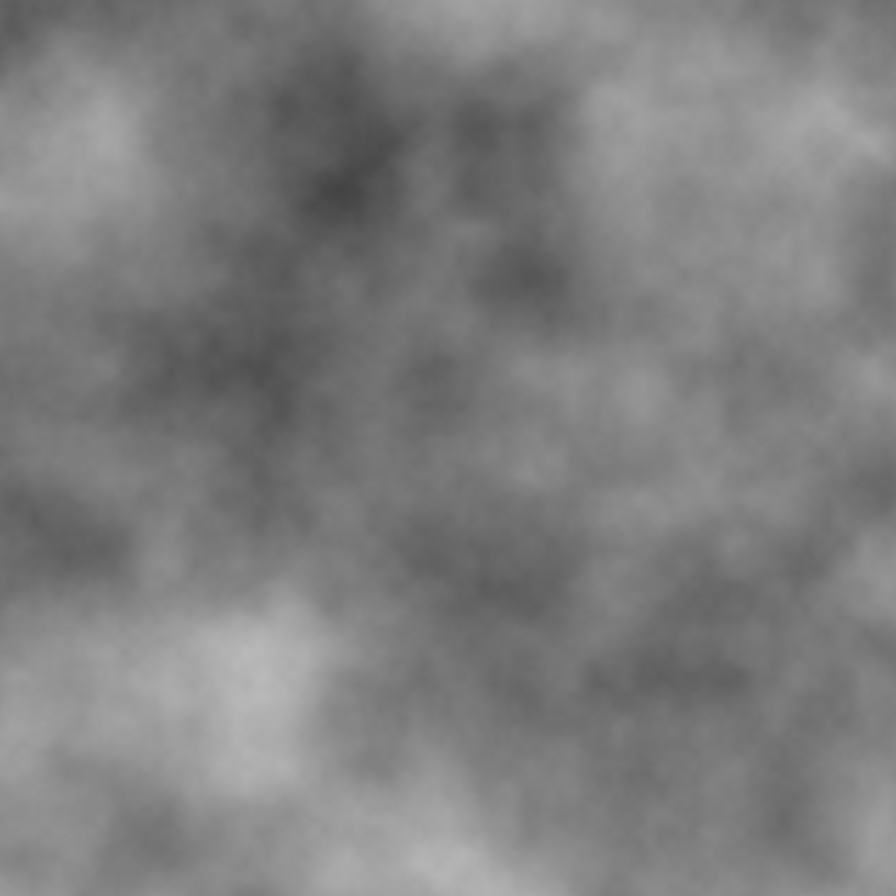
Write a Shadertoy shader that draws this texture.

```glsl
// Soft grey clouds: fractal value noise with low contrast.

// Sine-free hash of a lattice point, from 0 to 1
float hash(vec2 cell) {
    vec3 p = fract(cell.xyx * 0.1031);
    p += dot(p, p.yzx + 33.33);
    return fract((p.x + p.y) * p.z);
}

// Smoothly interpolated lattice noise
float valueNoise(vec2 p) {
    vec2 cell = floor(p);
    vec2 blend = fract(p);
    blend *= blend * (3.0 - 2.0 * blend);
    float bottom = mix(hash(cell), hash(cell + vec2(1, 0)), blend.x);
    float top = mix(hash(cell + vec2(0, 1)), hash(cell + vec2(1, 1)), blend.x);
    return mix(bottom, top, blend.y);
}

// Octaves of halving size and strength, centred on zero
float clouds(vec2 p) {
    float sum = 0.0;
    float amplitude = 0.5;
    for (int octave = 0; octave < 6; octave++) {
        sum += amplitude * (valueNoise(p) - 0.5);
        p = p * 2.0 + vec2(17.3, 41.7);
        amplitude *= 0.5;
    }
    return sum;
}

void mainImage(out vec4 fragColor, in vec2 fragCoord) {
    vec2 uv = fragCoord / iResolution.y;
    float grey = 0.495 + 0.6 * clouds(uv * 5.0 + vec2(23.4, 11.8));
    fragColor = vec4(vec3(grey), 1.0);
}
```
